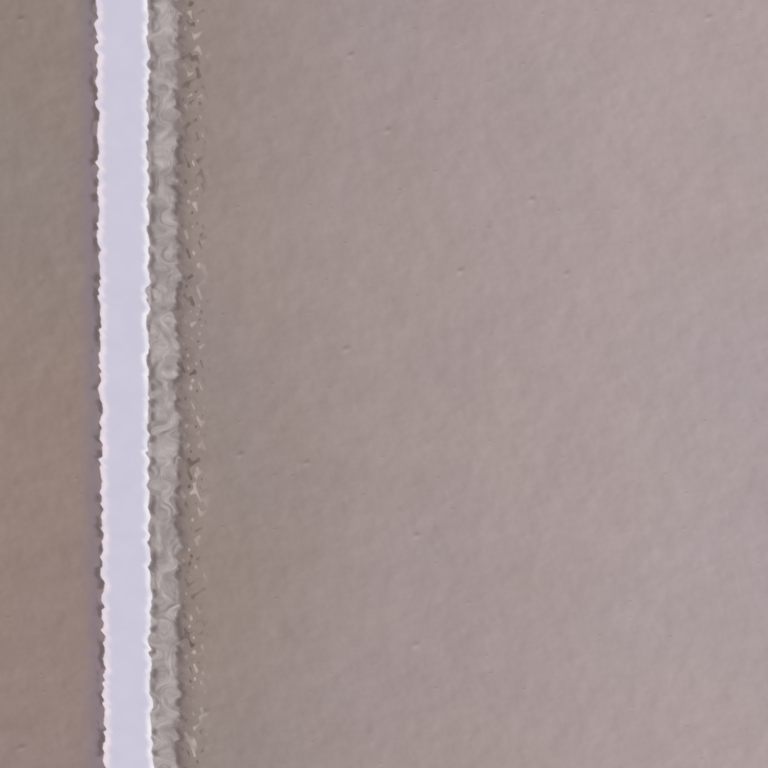
Give the GLSL for this texture, as a WebGL 2 fragment shader.

```glsl
#version 300 es
precision highp float;
// A plastered wall crossed by a pale upright strip with bright, ragged rims.
// The wall is a colour gradient with layered value noise and sparse pits;
// the strip, its rough grey flank and broken shadows are bands in x.
uniform vec2 u_resolution;
out vec4 fragColor;

const vec3 WALL_LEFT = vec3(0.575, 0.510, 0.485);
const vec3 WALL_NEAR = vec3(0.582, 0.526, 0.503);
const vec3 WALL_MID = vec3(0.630, 0.572, 0.566);
const vec3 WALL_FAR = vec3(0.674, 0.617, 0.618);
const vec3 STRIP = vec3(0.800, 0.785, 0.850);
const vec3 RIM_PINK = vec3(0.930, 0.870, 0.900);
const vec3 RIM_WHITE = vec3(0.950, 0.930, 0.945);
const vec3 FLANK = vec3(0.645, 0.605, 0.605);
const vec3 VIOLET = vec3(0.520, 0.470, 0.535);
const vec3 SHADOW = vec3(0.420, 0.375, 0.375);

float hash(vec2 p) {
  vec3 q = fract(vec3(p.xyx) * 0.1031);
  q += dot(q, q.yzx + 33.33);
  return fract((q.x + q.y) * q.z);
}

float noise(vec2 p) {
  vec2 i = floor(p), f = fract(p);
  f = f * f * (3.0 - 2.0 * f);
  float low = mix(hash(i), hash(i + vec2(1, 0)), f.x);
  float high = mix(hash(i + vec2(0, 1)), hash(i + vec2(1, 1)), f.x);
  return mix(low, high, f.y);
}

// Layered noise centred on zero
float fbm(vec2 p) {
  float sum = 0.0, gain = 0.5;
  for (int i = 0; i < 4; i++) {
    sum += gain * (noise(p) - 0.5);
    p = mat2(1.6, 1.2, -1.2, 1.6) * p + 17.3;
    gain *= 0.5;
  }
  return sum;
}

// Soft line of the given half width around an offset of zero
float line(float d, float width) {
  return exp(-d * d / (width * width));
}

// Smooth step across an edge, never thinner than a pixel
float edge(float d, float soft) {
  float w = max(soft, 0.75 / u_resolution.x);
  return smoothstep(-w, w, d);
}

// Jagged sideways drift of a border along its length
float ragged(vec2 p, float seed) {
  return 0.0045 * (noise(vec2(p.y * 95.0, seed)) - 0.5)
       + 0.0035 * (noise(vec2(p.y * 190.0 + p.x * 90.0, seed + 7.0)) - 0.5);
}

// Sparse slanted pits: a dark dent with a lit lip, one per chosen cell
float pits(vec2 p, float cells, float chance) {
  vec2 g = p * cells, id = floor(g);
  float keep = step(1.0 - chance, hash(id + 71.0));
  vec2 centre = 0.35 + 0.3 * vec2(hash(id + 5.0), hash(id + 29.0));
  vec2 d = fract(g) - centre;
  d = vec2(d.x + 0.6 * d.y, d.y - 0.5 * d.x) * vec2(1.0, 1.6);
  return keep * (0.7 * line(length(d + vec2(0.08, 0.13)), 0.11)
               - line(length(d), 0.12));
}

vec3 wallColour(vec2 p) {
  // Light grows to the right and a little towards the top
  float t = p.x + 0.06 * (p.y - 0.5) + 0.10 * fbm(p * 3.0);
  vec3 c = mix(WALL_NEAR, WALL_MID, smoothstep(0.22, 0.52, t));
  c = mix(c, WALL_FAR, smoothstep(0.42, 0.94, t));
  vec3 left = WALL_LEFT + vec3(0.015, -0.008, 0.004) * (0.5 - p.y);
  c = mix(left, c, edge(p.x - 0.18, 0.02));

  // Warm and cool blotches, then slanted relief and grain
  c += vec3(0.018, 0.0, -0.020) * fbm(p * 4.0 + 41.0);
  vec2 q = vec2(p.x + 0.4 * p.y, p.y - 0.3 * p.x);
  vec2 lit = vec2(0.004, -0.004);
  float relief = fbm(q * 48.0) - fbm((q + lit) * 48.0);
  c += 0.065 * relief + 0.024 * fbm(q * 20.0) + 0.020 * fbm(p * 100.0);
  c += 0.060 * pits(p, 21.0, 0.05) + 0.035 * pits(p + 3.7, 43.0, 0.05);
  return c;
}

void main() {
  vec2 p = gl_FragCoord.xy / u_resolution;
  float y = p.y;
  vec3 c = wallColour(p);

  // Borders of the strip and of its flank
  float leftEdge = mix(0.136, 0.125, y) + ragged(p, 3.0);
  float rightEdge = 0.199 - 0.018 * y + 0.013 * y * y + ragged(p, 23.0);
  float flankEdge = 0.231 + 1.8 * ragged(p, 43.0);

  // Broad shadows: violet on the left, brown on the right
  float fray = smoothstep(0.25, 0.8, noise(vec2(p.x * 120.0, y * 105.0)));
  c = mix(c, VIOLET, 0.55 * line(p.x - leftEdge + 0.010, 0.012));
  c = mix(c, SHADOW, 0.85 * fray * line(p.x - leftEdge + 0.004, 0.0045));
  c = mix(c, SHADOW, 0.32 * line(p.x - flankEdge - 0.004, 0.013));

  // Rough grey flank, with a dark broken groove on its inner side
  float crumb = fbm(vec2(p.x * 125.0 + 4.0 * noise(p * 60.0), y * 80.0));
  vec3 flank = FLANK + 0.26 * crumb;
  flank = mix(flank, SHADOW, 0.70 * fray * line(p.x - rightEdge - 0.005, 0.0045));
  float onFlank = edge(p.x - rightEdge, 0.001) * edge(flankEdge - p.x, 0.003);
  c = mix(c, flank, onFlank);
  c = mix(c, SHADOW, 0.75 * fray * line(p.x - flankEdge - 0.001, 0.005));

  // Slanted light and dark flecks fading away from the flank
  float fleck = noise(vec2(p.x * 150.0 + y * 60.0, y * 110.0 - p.x * 70.0));
  float scatter = line(p.x - 0.252, 0.014);
  c += scatter * (0.13 * smoothstep(0.70, 0.95, fleck)
                - 0.12 * smoothstep(0.30, 0.05, fleck));

  // Pale strip with broken rims, pink on the left and white on the right
  vec3 strip = STRIP + 0.020 * fbm(p * 60.0);
  float leftGlow = 0.45 + 0.55 * noise(vec2(y * 110.0, 8.0));
  float rightGlow = 0.50 + 0.50 * noise(vec2(y * 100.0, 58.0));
  strip = mix(strip, RIM_PINK, leftGlow * line(p.x - leftEdge - 0.004, 0.0045));
  strip = mix(strip, RIM_WHITE, rightGlow * line(p.x - rightEdge + 0.003, 0.0040));
  c = mix(c, strip, edge(p.x - leftEdge, 0.0015) * edge(rightEdge - p.x, 0.0015));

  fragColor = vec4(clamp(c, 0.0, 1.0), 1.0);
}
```
